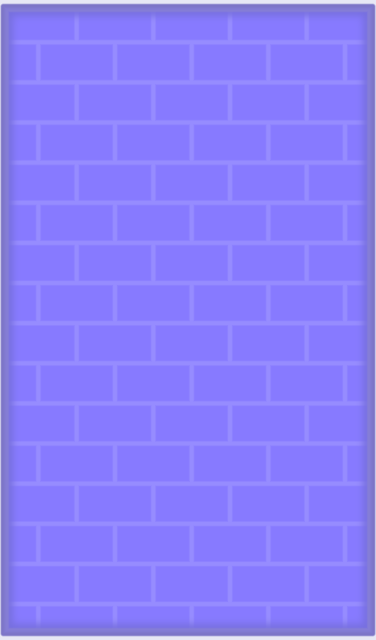
This pattern is drawn by a Shadertoy shader. Its source:

```glsl
// Signed distance to a box with rounded corners
float roundedBox(vec2 p, vec2 halfSize, float radius) {
    vec2 q = abs(p) - halfSize + radius;
    return length(max(q, 0.0)) + min(max(q.x, q.y), 0.0) - radius;
}

// Soft joint mask for a running bond of bricks
float mortar(vec2 p, float soft) {
    vec2 brick = vec2(0.1198, 0.0627);
    vec2 cell = (p - vec2(0.0, 0.0562)) / brick;
    cell.x += 0.5 * mod(floor(cell.y), 2.0);
    vec2 toJoint = (0.5 - abs(fract(cell) - 0.5)) * brick;
    float d = min(toJoint.x, toJoint.y);
    return 1.0 - smoothstep(0.0035 - soft, 0.0035 + soft, d);
}

void mainImage(out vec4 fragColor, in vec2 fragCoord) {
    vec2 p = fragCoord / iResolution.y;
    vec2 center = 0.5 * iResolution.xy / iResolution.y;
    float pixel = 1.0 / iResolution.y;
    float soft = max(0.0018, pixel);

    // Wall
    vec3 color = mix(vec3(0.53, 0.48, 1.0), vec3(0.59, 0.55, 1.0), mortar(p, soft));

    // Inner shadow, deeper where two sides meet
    vec2 halfSize = center - vec2(0.0013, 0.0062);
    vec2 depth = max(halfSize - abs(p - center) - 0.0125, 0.0);
    vec2 fade = exp(-pow(depth / 0.0095, vec2(2.0)));
    float shade = 1.0 - (1.0 - 0.8 * fade.x) * (1.0 - 0.8 * fade.y);
    color = mix(color, vec3(0.465, 0.435, 0.87), shade);

    // Frame, slightly darker toward its outer edge
    float inside = -roundedBox(p - center, halfSize, 0.004);
    vec3 frame = mix(vec3(0.49, 0.46, 0.78), vec3(0.52, 0.49, 0.84), smoothstep(0.002, 0.010, inside));
    color = mix(frame, color, smoothstep(0.0125 - soft, 0.0125 + soft, inside));

    // Pale margin
    color = mix(vec3(0.91, 0.91, 0.96), color, smoothstep(-soft, soft, inside));
    fragColor = vec4(color, 1.0);
}
```
